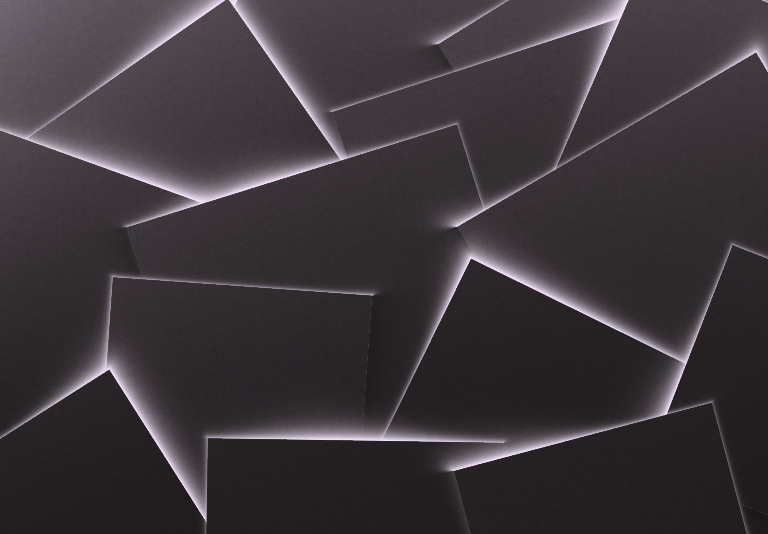
Give the GLSL for this background, as a Shadertoy shader.

```glsl
// Overlapping sheets of dark paper, lit from behind so their upper edges glow.
// Rotated rectangles on a jittered grid are painted back to front; each one
// casts a halo or a soft shadow on the sheets below it, then covers them.

float hash(vec2 p) {
    return fract(sin(dot(p, vec2(127.1, 311.7))) * 43758.5453);
}

float noise(vec2 p) {
    vec2 i = floor(p), f = fract(p);
    f = f * f * (3.0 - 2.0 * f);
    return mix(mix(hash(i), hash(i + vec2(1, 0)), f.x),
               mix(hash(i + vec2(0, 1)), hash(i + vec2(1, 1)), f.x), f.y);
}

// Ambient brightness of the paper: dim below, brightest at the upper left
float ambient(vec2 p) {
    float rise = clamp(p.y, 0.0, 1.0);
    return 0.128 + 0.14 * rise * rise + 0.17 * pow(rise, 1.3) * exp(-2.6 * p.x);
}

// Paints one sheet, with its halo and shadow, over the tone below
float paintSheet(float tone, vec2 p, vec2 id, float pixel) {
    float odd = mod(id.y, 2.0);
    vec2 jitter = vec2(hash(id + 3.1), hash(id + 7.7)) - 0.5;
    vec2 center = vec2(0.05 + 0.6 * id.x + 0.3 * odd, 0.95 - 0.25 * id.y)
                + jitter * vec2(0.2, 0.14);
    vec2 halfSize = vec2(0.24, 0.18) + vec2(0.14, 0.12) * vec2(hash(id + 1.3), hash(id + 5.9));
    float angle = 1.3 * (hash(id + 9.2) - 0.5);
    mat2 turn = mat2(cos(angle), sin(angle), -sin(angle), cos(angle));

    // Signed distance and outward direction of the rectangle
    vec2 q = (p - center) * turn;
    vec2 e = abs(q) - halfSize;
    vec2 outside = max(e, 0.0);
    float reach = length(outside);
    float dist = reach + min(max(e.x, e.y), 0.0);
    vec2 normal = turn * (sign(q) * outside / max(reach, 1e-5));

    // The halo has a crisp core; its width and strength change along the edges
    float facing = smoothstep(-0.3, 0.4, dot(normal, vec2(-0.15, 1.0)));
    float swell = 0.5 + 0.5 * sin(dot(p, vec2(6.0, 4.5)) + 6.28 * hash(id + 4.4));
    float width = 0.0035 + 0.015 * swell * swell * swell;
    float halo = (0.65 + 0.35 * swell) * exp(-reach / width)
               + (0.02 + 0.07 * swell * swell) * exp(-reach / 0.035);
    tone *= 1.0 - 0.25 * (1.0 - facing) * exp(-reach / 0.025);
    tone = mix(tone, 0.95, min(halo * facing, 1.0));

    // The sheet itself, slightly shaded across its face
    float paper = ambient(p) * (0.92 + 0.18 * hash(id + 2.6) + 0.15 * q.y - 0.15 * q.x);
    return mix(tone, paper, clamp(0.5 - dist / pixel, 0.0, 1.0));
}

void mainImage(out vec4 fragColor, in vec2 fragCoord) {
    float pixel = 1.0 / iResolution.y;
    vec2 p = fragCoord * pixel;
    float tone = ambient(p);

    // Back rows first, from the top of the canvas to the bottom
    for (int row = 0; row < 5; row++)
        for (int column = 0; column < 3; column++)
            tone = paintSheet(tone, p, vec2(column, row), pixel);

    // Fine paper tooth
    float tooth = noise(p * vec2(230.0, 330.0)) + 0.5 * noise(p * 347.0 + 9.0) - 0.75;
    tone *= 1.0 + 0.11 * tooth * (1.0 - tone);

    // Violet-grey tint, cooler in the bright halos
    vec3 tint = mix(vec3(1.0, 0.88, 0.95), vec3(1.0, 0.93, 1.02), smoothstep(0.12, 0.5, tone));
    fragColor = vec4(tone * tint, 1.0);
}
```
